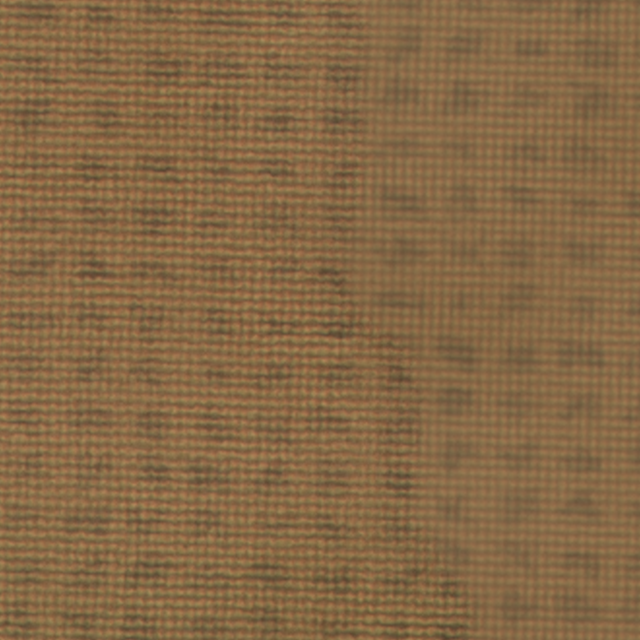
A WebGL 2 fragment shader for this texture:

```glsl
#version 300 es
precision highp float;

uniform vec2 u_resolution;
out vec4 fragColor;

const float TAU = 6.2831853;
const vec2 THREADS = vec2(64.0, 60.0);      // threads across and down
const vec2 BLOCKS = vec2(10.4, 12.6);       // dark checks across and down
const vec2 CRISP_PHASE = vec2(0.11, 0.12);
const vec2 SOFT_PHASE = vec2(0.11, 0.59);
const vec2 BLOCK_HALF = vec2(0.27, 0.25);
const float TILT = 0.028;                   // rows fall to the right
const float LEAN = 0.021;                   // columns lean to the right
const float SWAY = 0.0040;                  // slow bending of the threads
const float JITTER = 0.0026;                // uneven thread edges
const vec3 FRINGE = vec3(-0.060, 0.060, 0.030); // colour split, in thread widths
const vec3 CLOTH = vec3(0.548, 0.421, 0.279);
const vec3 SWING = vec3(0.185, 0.145, 0.080); // thread to gap
const vec3 BLOCK_SHADE = vec3(0.082, 0.052, 0.024);
const vec3 SEAM_SHADE = vec3(0.032, 0.024, 0.014);
const vec3 SOFT_TINT = vec3(-0.010, -0.002, 0.002);
const float SOFT_CONTRAST = 0.58;
const float GRAIN = 0.045;

float hash(vec2 p) {
    vec3 q = fract(vec3(p.xyx) * 0.1031);
    q += dot(q, q.yzx + 33.33);
    return fract((q.x + q.y) * q.z);
}

float noise(vec2 p) {
    vec2 cell = floor(p);
    vec2 f = fract(p);
    f = f * f * (3.0 - 2.0 * f);
    return mix(mix(hash(cell), hash(cell + vec2(1.0, 0.0)), f.x),
               mix(hash(cell + vec2(0.0, 1.0)), hash(cell + 1.0), f.x), f.y);
}

// Horizontal position of the edge between the crisp and the soft cloth
float seamX(float y) {
    float notch = exp(-pow((y - 0.60) / 0.08, 2.0));
    float middleStep = 1.0 - smoothstep(0.43, 0.52, y);
    float lowerStep = 1.0 - smoothstep(0.03, 0.22, y);
    return 0.570 - 0.035 * notch + 0.078 * middleStep + 0.085 * lowerStep
         + 0.016 * (noise(vec2(3.0, y * 24.0)) - 0.5);
}

// Bright thread centres, split slightly between the colour channels
vec3 threadWave(float position) {
    return 0.5 + 0.5 * cos(TAU * (position + FRINGE));
}

// Soft rectangular checks with uneven outlines and strengths
float darkBlocks(vec2 p, vec2 phase) {
    vec2 grid = p * BLOCKS + phase;
    grid += 0.40 * (vec2(noise(p * 40.0), noise(p * 40.0 + 19.0)) - 0.5);
    vec2 d = abs(fract(grid) - 0.5) - BLOCK_HALF;
    vec2 inside = 1.0 - smoothstep(-0.16, 0.16, d);
    return inside.x * inside.y * mix(0.55, 1.1, noise(p * 17.0 + 7.0));
}

void main() {
    vec2 p = gl_FragCoord.xy / u_resolution;
    float seam = p.x - seamX(p.y);
    float soft = smoothstep(-0.020, 0.026, seam);

    // Bend and tilt the cloth, with rougher threads on the crisp side
    vec2 cloth = p + vec2(-LEAN * p.y, TILT * p.x);
    cloth += SWAY * (vec2(noise(p * 5.0), noise(p * 5.0 + 31.0)) - 0.5);
    vec2 rough = vec2(noise(p * 110.0), noise(p * 110.0 + 53.0)) - 0.5;
    cloth += rough * JITTER * mix(1.8, 0.8, soft);

    // Weave: strong rows on the left, an even grid on the right
    vec3 rows = threadWave(cloth.y * THREADS.y);
    vec3 columns = threadWave(cloth.x * THREADS.x);
    float columnShare = mix(0.30, 0.40, soft);
    columnShare *= mix(0.45, 1.55, noise(p * vec2(24.0, 30.0)));
    vec3 weave = mix(rows, columns, columnShare) - 0.5;
    weave += 0.25 * (rows - 0.5) * (columns - 0.5);
    float contrast = mix(0.95, SOFT_CONTRAST, soft);
    contrast *= mix(0.75, 1.2, noise(p * 14.0 + 5.0));
    vec3 color = CLOTH + SWING * weave * contrast;

    // Checks sit mostly in the gaps of the weave
    float checks = mix(darkBlocks(cloth, CRISP_PHASE), darkBlocks(cloth, SOFT_PHASE), soft);
    float gaps = mix(1.15 - 0.5 * rows.g, 0.85, soft);
    color -= BLOCK_SHADE * checks * gaps;

    // Shadow along the seam, soft side tint and broad stains
    float seamShadow = exp(-pow((seam + 0.030) / 0.038, 2.0));
    color -= SEAM_SHADE * seamShadow * mix(0.4, 1.2, noise(p * 13.0));
    color += SOFT_TINT * soft;
    color += 0.022 * (noise(p * 4.0 + 11.0) - 0.5);
    float lower = 1.0 - smoothstep(0.0, 0.35, p.y);
    color -= vec3(0.018, 0.006, 0.010) * lower * (1.0 - soft);

    // Fibre grain
    float grain = noise(p * 190.0) + 0.6 * noise(p * 330.0 + 9.0) - 0.8;
    color += GRAIN * grain * mix(1.0, 0.5, soft);

    fragColor = vec4(clamp(color, 0.0, 1.0), 1.0);
}
```
